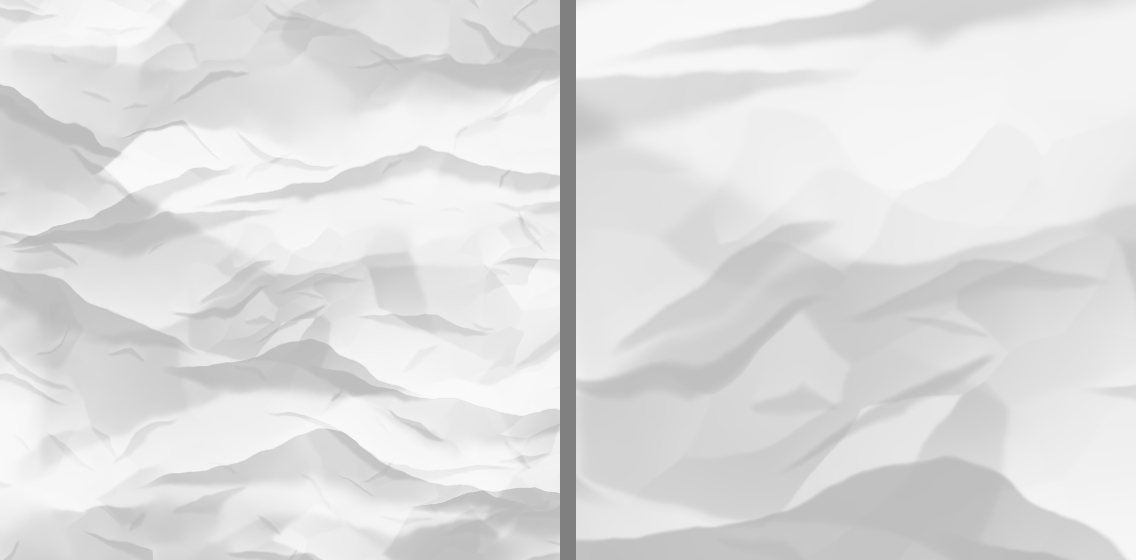
Left, the full canvas; right, a detail of the centre.
Give the GLSL for this texture, as a Shadertoy shader.

```glsl
float hash(vec2 p) {
    return fract(sin(dot(p, vec2(127.1, 311.7))) * 43758.5453);
}

vec2 hash2(vec2 p) {
    return vec2(hash(p), hash(p + 57.3));
}

float noise(vec2 p) {
    vec2 i = floor(p), f = fract(p);
    f = f * f * (3.0 - 2.0 * f);
    return mix(mix(hash(i), hash(i + vec2(1, 0)), f.x),
               mix(hash(i + vec2(0, 1)), hash(i + vec2(1, 1)), f.x), f.y);
}

float fbm(vec2 p) {
    float sum = 0.0, amp = 0.5;
    for (int i = 0; i < 4; i++) {
        sum += amp * noise(p);
        p = mat2(1.6, 1.2, -1.2, 1.6) * p + 7.1;
        amp *= 0.5;
    }
    return sum;
}

vec2 rotate(vec2 p, float a) {
    float c = cos(a), s = sin(a);
    return vec2(c * p.x + s * p.y, c * p.y - s * p.x);
}

// Tilted flat cells; a higher crispness gives harder borders
float facets(vec2 p, float crispness, float seed) {
    vec2 cell = floor(p);
    float total = 0.0, weights = 0.0;
    for (int y = -1; y <= 1; y++) {
        for (int x = -1; x <= 1; x++) {
            vec2 id = cell + vec2(x, y);
            vec2 offset = p - id - 0.1 - 0.8 * hash2(id + seed);
            vec2 slope = 2.0 * hash2(id + seed + 19.7) - 1.0;
            float tone = 2.0 * hash(id + seed + 41.9) - 1.0;
            float w = exp(-crispness * dot(offset, offset));
            total += w * (tone + dot(slope, offset));
            weights += w;
        }
    }
    return total / weights;
}

// Bent crease: lit rim above, tapered shadow below
float fold(vec2 p, float halfLength, float thickness, float bend, float kink, float blur) {
    float t = p.x / halfLength;
    float taper = max(1.0 - abs(t - kink) / (1.0 + abs(kink)), 0.0);
    float depth = -bend * halfLength * (abs(t - kink) - 0.5) - p.y;
    float width = thickness * taper + 0.001;
    float edge = smoothstep(-blur, blur, depth);
    float shadow = edge * (1.0 - smoothstep(width * 0.6, width + blur, depth));
    float rim = (1.0 - edge) * exp(-max(-depth, 0.0) / (0.6 * thickness + 0.004));
    float line = exp(-depth * depth / (blur * blur));
    float fade = smoothstep(0.0, 0.25, taper);
    return fade * (0.4 * rim - shadow - 0.35 * line * hash(vec2(kink, bend)));
}

// Scatters folds evenly in height and freely across
float foldLayer(vec2 p, int count, float size, float tilt, float seed) {
    float sum = 0.0;
    for (int i = 0; i < count; i++) {
        vec2 id = vec2(float(i), seed);
        float level = (float(i) + hash(id)) / float(count);
        vec2 center = vec2(1.2 * hash(id + 3.1) - 0.1, 1.1 * level - 0.03);
        float angle = tilt * (2.0 * hash(id + 5.3) - 1.0);
        float halfLength = size * mix(0.5, 1.3, hash(id + 7.7));
        float thickness = size * mix(0.1, 0.5, hash(id + 11.9));
        float bend = mix(-0.15, 0.5, hash(id + 13.3));
        float kink = hash(id + 17.1) - 0.5;
        float blur = mix(0.0015, 0.0035, hash(id + 23.9));
        float strength = mix(0.5, 1.1, hash(id + 29.3));
        sum += strength * fold(rotate(p - center, angle), halfLength, thickness, bend, kink, blur);
    }
    return sum;
}

void mainImage(out vec4 fragColor, in vec2 fragCoord) {
    vec2 uv = fragCoord / iResolution.y;

    // Uneven creases
    vec2 warp = vec2(fbm(uv * 6.0), fbm(uv * 6.0 + 31.7)) - 0.47;
    vec2 p = uv + 0.08 * warp;
    p += 0.008 * (vec2(fbm(uv * 28.0), fbm(uv * 28.0 + 5.7)) - 0.47);
    float crispness = mix(8.0, 65.0, smoothstep(0.3, 0.65, noise(uv * 6.0 + 4.0)));

    // Broad, medium and fine planes
    float planes = 0.08 * facets(rotate(p, 0.15) * vec2(2.3, 4.6), crispness, 2.0);
    planes += 0.045 * facets(rotate(p, -0.35) * vec2(4.5, 8.0), crispness, 13.0);
    float rough = smoothstep(0.3, 0.7, noise(uv * 4.0 + 9.0));
    planes += 0.034 * rough * facets(rotate(p, 0.5) * vec2(11.0, 19.0), crispness, 27.0);

    // Long folds, short wrinkles and fine crinkles
    float folds = 0.13 * foldLayer(p, 15, 0.25, 0.35, 3.0);
    folds += 0.075 * foldLayer(p, 34, 0.08, 0.7, 8.0);
    folds += 0.06 * foldLayer(p, 55, 0.032, 1.0, 21.0);

    // Paper tone with soft limits
    float paperTone = 0.905;
    float grain = 0.008 * (fbm(uv * 45.0) - 0.47);
    float light = paperTone + planes + folds + grain;
    float shade = 0.86 + 0.122 * tanh((light - 0.86) / 0.105);
    fragColor = vec4(vec3(shade), 1.0);
}
```
